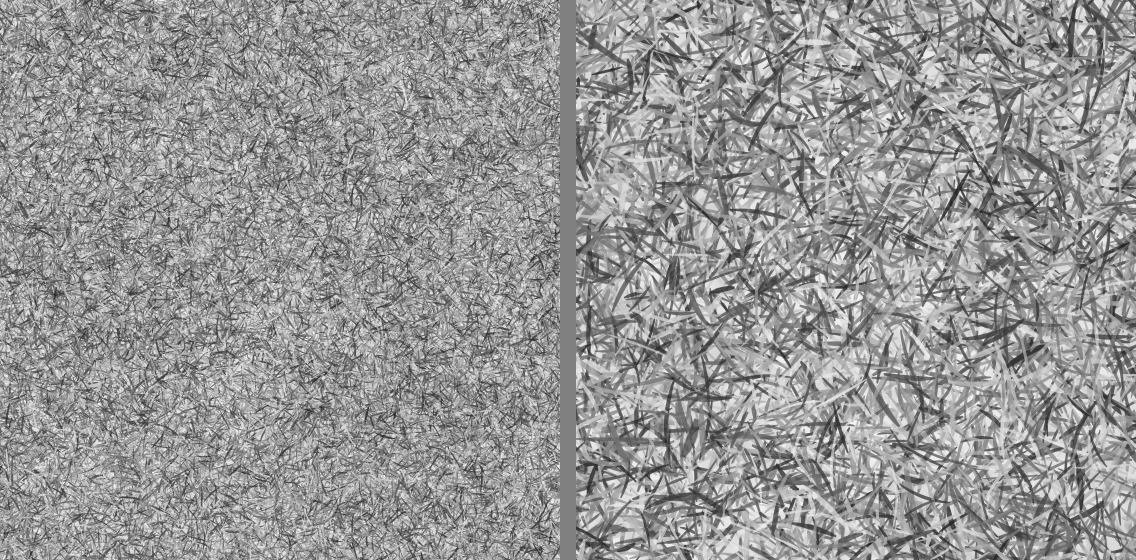
Left: the whole. Right: its middle third, enlarged.
A WebGL 2 fragment shader for this texture:

```glsl
#version 300 es
precision highp float;

#define LAYERS 21
#define CELLS 50.0
#define FIBRE_WIDTH 0.0023
#define FIBRE_OPACITY 0.8
#define DARK_TONE 0.13
#define LIGHT_TONE 0.92
#define BASE_TONE 0.88
#define CLOUD_AMOUNT 0.09
#define FLECK_CELLS 6.0
#define FLECK_CHANCE 0.3

uniform vec2 u_resolution;
out vec4 fragColor;

const float TAU = 6.2831853;

vec4 hash4(vec2 cell, float seed) {
    float n = dot(cell, vec2(127.1, 311.7)) + seed * 74.7;
    return fract(sin(n + vec4(0.0, 19.19, 47.43, 83.71)) * 43758.5453);
}

float valueNoise(vec2 p) {
    vec2 cell = floor(p);
    vec2 f = fract(p);
    f = f * f * (3.0 - 2.0 * f);
    float low = mix(hash4(cell, 0.5).x, hash4(cell + vec2(1, 0), 0.5).x, f.x);
    float high = mix(hash4(cell + vec2(0, 1), 0.5).x, hash4(cell + vec2(1, 1), 0.5).x, f.x);
    return mix(low, high, f.y);
}

vec2 rotate(vec2 p, float angle) {
    float c = cos(angle);
    float s = sin(angle);
    return vec2(c * p.x + s * p.y, c * p.y - s * p.x);
}

// Coverage of a bent strand that narrows towards both ends
float strand(vec2 p, float halfLength, float halfWidth, float bend, float pixel) {
    float along = p.x / halfLength;
    float across = abs(p.y + bend * halfLength * (along * along - 0.3));
    float taper = halfWidth * (1.0 - 0.6 * along * along);
    float side = clamp((taper - across) / pixel + 0.5, 0.0, 1.0)
               - clamp((-taper - across) / pixel + 0.5, 0.0, 1.0);
    float ends = clamp((halfLength - abs(p.x)) / pixel + 0.5, 0.0, 1.0);
    return side * ends;
}

// One layer of scattered fibres painted over the tone below
float paintFibres(float tone, vec2 p, float layer, float pixel) {
    vec2 grid = rotate(p, layer * 1.7) * CELLS + hash4(vec2(layer, 3.0), 9.0).xy * 40.0;
    vec2 home = floor(grid);
    for (int y = -1; y <= 1; y++) {
        for (int x = -1; x <= 1; x++) {
            vec2 cell = home + vec2(x, y);
            vec4 place = hash4(cell, layer);
            vec2 offset = grid - cell - place.xy;
            float reach = mix(0.28, 1.0, place.w);
            if (dot(offset, offset) > reach * reach * 1.2) continue;

            vec4 look = hash4(cell, layer + 50.3);
            float halfWidth = 0.5 * FIBRE_WIDTH * mix(0.65, 1.6, look.x * look.x);
            float bend = (look.y - 0.5) * 0.3;
            vec2 local = rotate(offset / CELLS, place.z * TAU);
            float cover = strand(local, reach / CELLS, halfWidth, bend, pixel);
            float fibreTone = mix(DARK_TONE, LIGHT_TONE, look.z);
            tone = mix(tone, fibreTone, cover * FIBRE_OPACITY * mix(0.75, 1.0, look.w));
        }
    }
    return tone;
}

// Rare short, dark, soft chips
float paintFlecks(float tone, vec2 p, float pixel) {
    vec2 grid = p * FLECK_CELLS;
    vec2 cell = floor(grid);
    vec4 place = hash4(cell, 91.0);
    vec4 look = hash4(cell, 97.0);
    vec2 offset = (grid - cell - mix(vec2(0.2), vec2(0.8), place.xy)) / FLECK_CELLS;
    vec2 local = rotate(offset, place.z * TAU);
    float halfLength = mix(0.006, 0.015, look.x);
    float halfWidth = mix(0.0016, 0.0045, look.y * look.y);
    float cover = strand(local, halfLength, halfWidth, look.z - 0.5, pixel * 1.6);
    return mix(tone, 0.25, cover * 0.7 * step(place.w, FLECK_CHANCE));
}

void main() {
    float shortSide = min(u_resolution.x, u_resolution.y);
    vec2 p = gl_FragCoord.xy / shortSide;
    float pixel = 1.0 / shortSide;

    // Pale ground with a slight mottle
    float tone = BASE_TONE + 0.12 * (valueNoise(p * 90.0) - 0.5);

    for (int i = 0; i < LAYERS; i++) {
        tone = paintFibres(tone, p, float(i) + 1.0, pixel);
    }
    tone = paintFlecks(tone, p, pixel);

    // Broad uneven density
    float cloud = 0.6 * valueNoise(p * 7.0 + 3.0) + 0.4 * valueNoise(p * 17.0 + 60.0);
    tone += CLOUD_AMOUNT * (cloud - 0.5);

    fragColor = vec4(vec3(clamp(tone, 0.0, 1.0)), 1.0);
}
```
